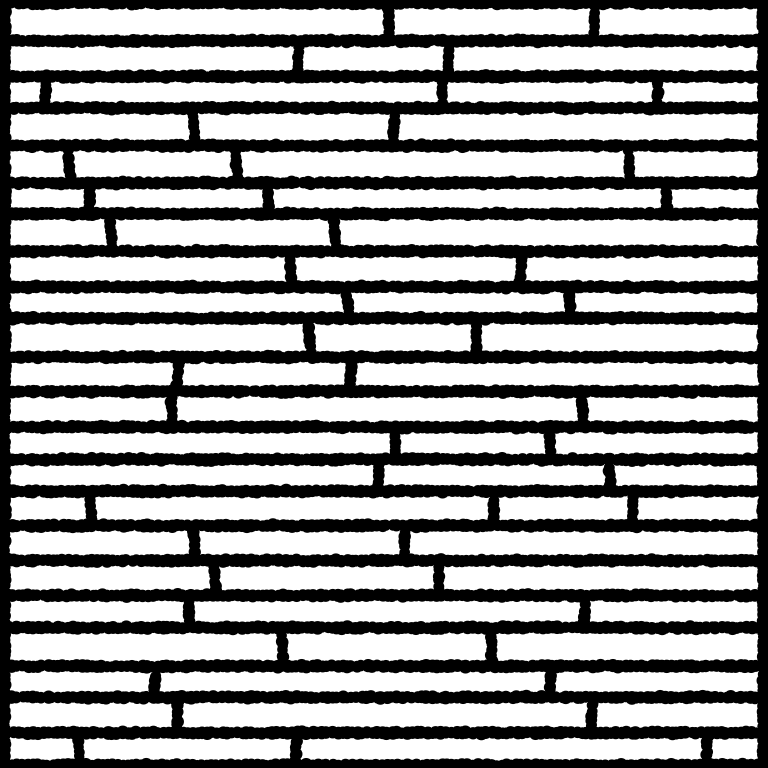
Reproduce this pattern procedurally as a Shadertoy shader.

```glsl
const float ROWS = 22.0;
const float LINE_RADIUS = 0.0083;
const float JOINT_RADIUS = 0.0076;
const float STAMP_STEP = 0.0065;
const vec3 INK = vec3(0.0);
const vec3 PLANK = vec3(1.0);

float hash(vec2 p) {
    return fract(sin(dot(p, vec2(127.1, 311.7))) * 43758.5453);
}

// Rough stroke: a chain of overlapping round stamps
float roughStroke(float along, float across, float radius, float seed) {
    float cell = floor(along / STAMP_STEP);
    float d = 1.0;
    for (int j = -2; j <= 2; j++) {
        float id = cell + float(j);
        float shift = hash(vec2(id, seed)) - 0.5;
        float wobble = hash(vec2(id, seed + 17.3)) - 0.5;
        float size = mix(0.88, 1.08, hash(vec2(id, seed + 41.9)));
        vec2 center = vec2((id + 0.5 + 0.6 * shift) * STAMP_STEP, 0.0018 * wobble);
        d = min(d, length(vec2(along, across) - center) - radius * size);
    }
    return d;
}

// Height of a seam, with a slight bow and uneven spacing
float seamHeight(float index) {
    float t = index / ROWS;
    float inner = step(0.5, index) * step(index, ROWS - 0.5);
    float jitter = 0.007 * (hash(vec2(index, 5.7)) - 0.5) * inner;
    return mix(0.0035, 0.996, t) - 0.008 * sin(3.14159 * t) + jitter;
}

float joint(vec2 uv, float x, float middle, float seed) {
    if (x < 0.03 || x > 0.965) return 1.0;
    float tilt = 0.22 * (hash(vec2(seed, 3.1)) - 0.5);
    float across = uv.x - x - tilt * (uv.y - middle);
    return roughStroke(uv.y, across, JOINT_RADIUS, seed);
}

// Long and short planks alternate from a random phase in each row
float rowJoints(vec2 uv, float row) {
    float middle = 0.5 * (seamHeight(row) + seamHeight(row + 1.0));
    float longPlank = mix(0.51, 0.54, hash(vec2(row, 11.3)));
    float shortPlank = mix(0.18, 0.31, hash(vec2(row, 23.9)));
    float period = longPlank + shortPlank;
    float start = -period * hash(vec2(row, 37.1));
    float d = 1.0;
    for (int n = 0; n < 3; n++) {
        float x = start + float(n) * period;
        float seed = 100.0 + row * 6.0 + float(n) * 2.0;
        d = min(d, joint(uv, x, middle, seed));
        d = min(d, joint(uv, x + longPlank, middle, seed + 1.0));
    }
    return d;
}

float frame(vec2 uv) {
    vec2 edge = min(uv, 1.0 - uv) - vec2(0.006, 0.003);
    float d = min(edge.x, edge.y);
    d = min(d, roughStroke(uv.y, uv.x - 0.006, LINE_RADIUS, 301.0));
    return min(d, roughStroke(uv.y, uv.x - 0.994, LINE_RADIUS, 302.0));
}

void mainImage(out vec4 fragColor, in vec2 fragCoord) {
    vec2 uv = fragCoord / iResolution.xy;
    float pixel = 1.0 / min(iResolution.x, iResolution.y);
    float d = frame(uv);

    // Nearby seams, and the row that holds this point
    float base = floor(uv.y * ROWS);
    float row = base - 1.0;
    for (int k = -1; k <= 2; k++) {
        float index = base + float(k);
        float offset = uv.y - seamHeight(index);
        if (offset > 0.0) row = index;
        d = min(d, roughStroke(uv.x, offset, LINE_RADIUS, index + 50.0));
    }
    d = min(d, rowJoints(uv, clamp(row, 0.0, ROWS - 1.0)));

    float plankMask = clamp(0.5 + d / pixel, 0.0, 1.0);
    fragColor = vec4(mix(INK, PLANK, plankMask), 1.0);
}
```
